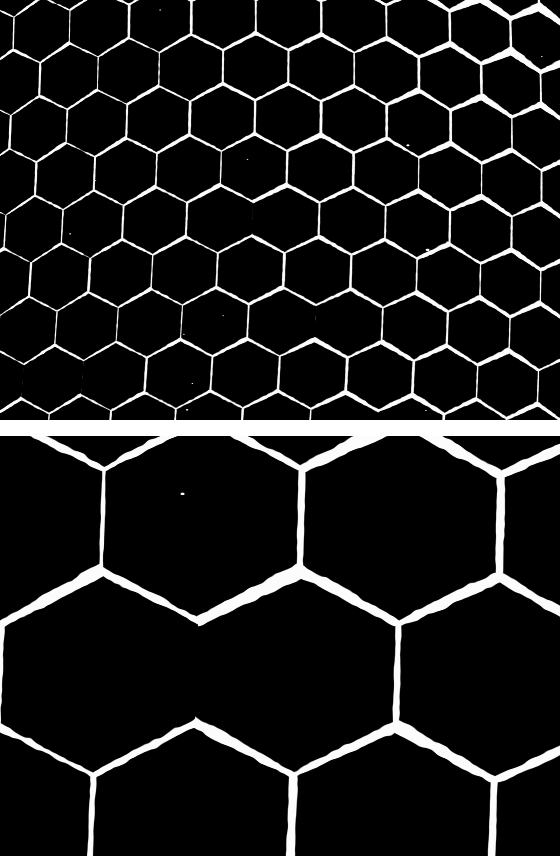
Top, the full canvas; bottom, a detail of the centre.
A Shadertoy shader for this pattern:

```glsl
const float VIEW_HEIGHT = 5.76;
const float ROW_STEP = 0.8660254;
const vec3 GROUND = vec3(0.0);
const vec3 LINE_COLOR = vec3(0.99);

float hash(vec2 p) {
    return fract(sin(dot(p, vec2(127.1, 311.7))) * 43758.5453);
}

float valueNoise(vec2 p) {
    vec2 cell = floor(p);
    vec2 f = fract(p);
    f = f * f * (3.0 - 2.0 * f);
    float low = mix(hash(cell), hash(cell + vec2(1.0, 0.0)), f.x);
    float high = mix(hash(cell + vec2(0.0, 1.0)), hash(cell + 1.0), f.x);
    return mix(low, high, f.y);
}

// Bulged view of the flat mesh: columns narrow and rows sag at the sides
vec2 bulge(vec2 p, vec2 center) {
    vec2 q = p - center;
    float s = (q.x + q.y * (0.034 + 0.006 * q.y)) / (1.0 + 0.007 * q.y);
    float u = s / 0.912 + s * s * (0.0048 * s - 0.0093);
    float w = q.y - (0.016 - 0.0017 * q.y) * s * s;
    float v = w / 0.701 - 0.0058 * w * w;
    return vec2(u, v * ROW_STEP);
}

// Center of the unit-wide hexagon containing h
vec2 hexCenter(vec2 h) {
    vec2 period = vec2(1.0, 2.0 * ROW_STEP);
    vec2 offsetA = vec2(0.5, 0.0);
    vec2 offsetB = vec2(0.0, ROW_STEP);
    vec2 a = round((h - offsetA) / period) * period + offsetA;
    vec2 b = round((h - offsetB) / period) * period + offsetB;
    return distance(h, a) < distance(h, b) ? a : b;
}

// Half width of a wall, from its slope, place and random value
float wallWidth(vec2 normal, float rise, vec2 p, float rnd) {
    if (abs(normal.y) < 0.1) {
        return rnd < 0.03 ? -0.006 : mix(0.009, 0.022, rnd);
    }
    float side = smoothstep(1.0, 6.5, p.x);
    float leftWidth = normal.x * normal.y < 0.0 ? 0.015 : 0.023;
    float width = mix(leftWidth, 0.030, side) * mix(0.72, 1.28, rnd);
    float corner = smoothstep(5.3, 7.3, p.x) * smoothstep(2.3, 0.3, p.y);
    return (width + 0.03 * corner) * (1.0 - 2.0 * rise);
}

// Signed distance to the walls of the surrounding cell
float meshDistance(vec2 h, vec2 p, float rough) {
    vec2 center = hexCenter(h);
    float d = 1.0;
    for (int k = 0; k < 6; k++) {
        float angle = float(k) * 1.0471976;
        vec2 normal = vec2(cos(angle), sin(angle));
        vec2 middle = center + 0.5 * normal;
        vec2 id = round(middle * vec2(4.0, 2.0 / ROW_STEP));
        float width = wallWidth(normal, h.y - middle.y, p, hash(id));
        float wear = rough * mix(0.006, 0.016, abs(normal.y));
        d = min(d, 0.5 - dot(h - center, normal) - width - wear);
    }
    return d;
}

// Sparse flat specks, one chance per grid square
float speckDistance(vec2 p, float size, float chance) {
    vec2 cell = floor(p / size);
    vec2 jitter = vec2(hash(cell + 3.7), hash(cell + 9.2));
    vec2 local = p - (cell + mix(vec2(0.2), vec2(0.8), jitter)) * size;
    float radius = mix(0.007, 0.022, pow(hash(cell + 21.4), 4.0));
    float d = length(local * vec2(0.8, 1.2)) - radius;
    return hash(cell + 40.1) < chance ? d : 1.0;
}

float coverage(float d, float blur) {
    return 1.0 - smoothstep(-blur, blur, d);
}

void mainImage(out vec4 fragColor, in vec2 fragCoord) {
    float pixel = VIEW_HEIGHT / iResolution.y;
    vec2 p = vec2(fragCoord.x, iResolution.y - fragCoord.y) * pixel;

    // Ragged walls
    float rough = valueNoise(p * 17.0) + 0.5 * valueNoise(p * 37.0) - 0.75;
    vec2 h = bulge(p, vec2(3.46, 3.0));
    float ink = coverage(meshDistance(h, p, rough), pixel * 0.8);

    // Specks, denser toward the lower right
    float chance = mix(0.012, 0.07, smoothstep(3.0, 11.0, p.x + p.y));
    float specks = coverage(speckDistance(p, 0.3, chance), pixel * 0.6);

    fragColor = vec4(mix(GROUND, LINE_COLOR, max(ink, specks)), 1.0);
}
```
